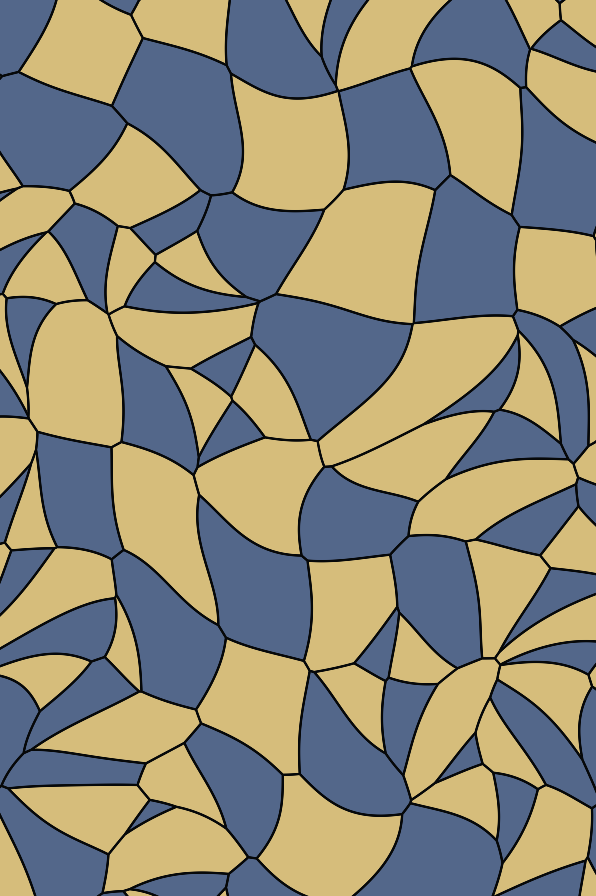
Give the GLSL for this pattern, as a Shadertoy shader.

```glsl
// Two-tone patchwork of irregular cells with thin dark seams. A weighted Voronoi
// diagram is grown on a checkered lattice, some of whose corners are split into
// four small cells; a smooth warp then bends all the seams.

vec3 hash3(vec3 p) {
    p = fract(p * vec3(0.1031, 0.1030, 0.0973));
    p += dot(p, p.yxz + 33.33);
    return fract((p.xxy + p.yxx) * p.zyx);
}

// Gentle bending of the plane by a few crossed waves
vec2 warp(vec2 p) {
    p = mat2(0.966, 0.259, -0.259, 0.966) * p;
    vec2 q = p;
    q += 0.27 * sin(1.45 * p.yx + 0.6 * p + vec2(0.7, 2.9));
    q += 0.10 * sin(2.9 * p.yx - 1.1 * p + vec2(4.1, 1.3));
    return q + 20.0;
}

// Seed k of a lattice cell: xy position, z weight, w tone (0 or 1).
// k = 0 is the cell centre, 1 to 4 surround its lower left corner.
vec4 seed(vec2 cell, int k) {
    vec3 h = hash3(vec3(cell, float(k) + 3.0)) - 0.5;
    float parity = mod(cell.x + cell.y, 2.0);
    if (k == 0) return vec4(cell + 0.5 + 0.30 * h.xy, 0.07 * h.z, parity);

    // Only alternate corners may split, and not all of those
    vec3 corner = hash3(vec3(cell, 17.0));
    if (parity > 0.5 || corner.x > 0.64) return vec4(cell, -100.0, 0.0);
    vec2 side = vec2(k % 2 == 0 ? 1.0 : -1.0, k > 2 ? 1.0 : -1.0);
    float reach = mix(0.16, 0.25, corner.y);
    vec2 pos = cell + side * reach + 0.13 * h.xy;
    return vec4(pos, 0.06 * h.z - 0.02, side.x * side.y > 0.0 ? 1.0 : 0.0);
}

void mainImage(out vec4 fragColor, in vec2 fragCoord) {
    const float cellsAcross = 5.4;
    float unitsPerPixel = cellsAcross / iResolution.x;
    vec2 p = fragCoord * unitsPerPixel;
    vec2 w = warp(p);
    vec2 base = floor(w);

    // Local stretch of the warp, used to keep the seams evenly wide
    vec2 dx = (warp(p + vec2(0.01, 0.0)) - w) / 0.01;
    vec2 dy = (warp(p + vec2(0.0, 0.01)) - w) / 0.01;

    // Owner of this point
    vec4 owner = vec4(0.0);
    float best = 1e5;
    for (int j = -1; j <= 1; j++)
    for (int i = -1; i <= 1; i++)
    for (int k = 0; k < 5; k++) {
        vec4 s = seed(base + vec2(i, j), k);
        vec2 d = s.xy - w;
        float power = dot(d, d) - s.z;
        if (power < best) { best = power; owner = s; }
    }

    // Distance to the nearest seam
    float seam = 1e5;
    for (int j = -1; j <= 2; j++)
    for (int i = -1; i <= 2; i++)
    for (int k = 0; k < 5; k++) {
        vec4 s = seed(base + vec2(i, j), k);
        vec2 d = s.xy - w;
        vec2 between = s.xy - owner.xy;
        if (s.z < -50.0 || dot(between, between) < 1e-5) continue;
        vec2 slope = vec2(dot(between, dx), dot(between, dy));
        seam = min(seam, 0.5 * (dot(d, d) - s.z - best) / length(slope));
    }

    // Flat fills and dark seams
    vec3 slateBlue = vec3(0.325, 0.402, 0.542);
    vec3 sand = vec3(0.838, 0.742, 0.482);
    vec3 ink = vec3(0.025, 0.03, 0.035);
    vec3 fill = mix(slateBlue, sand, owner.w);
    float halfWidth = 0.0021 * cellsAcross;
    float soft = 0.45 * unitsPerPixel;
    float cover = smoothstep(halfWidth - soft, halfWidth + soft, seam);
    fragColor = vec4(mix(ink, fill, cover), 1.0);
}
```
